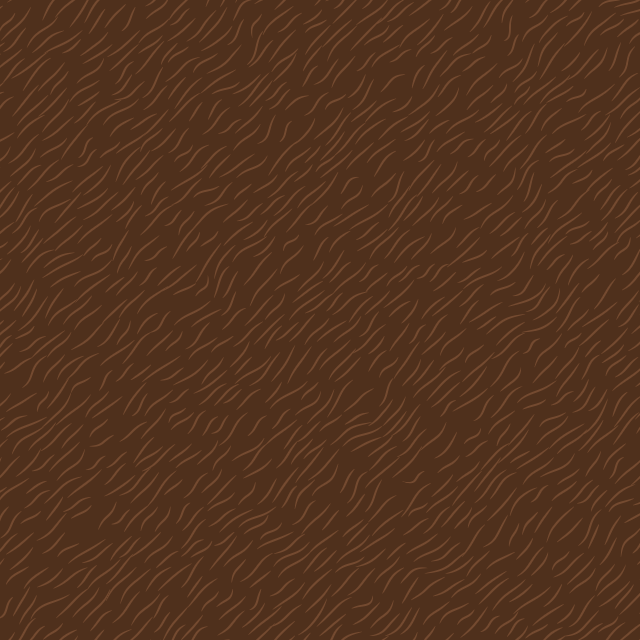
A Shadertoy shader for this pattern:

```glsl
// Fine tapered hair strokes flowing diagonally over dark brown fur.

// Colours
const vec3 FUR_COLOR    = vec3(0.310, 0.188, 0.108);
const vec3 STROKE_COLOR = vec3(0.455, 0.290, 0.187);

// Layout, in canvas heights
const float FLOW_ANGLE   = 0.77;    // main direction, radians
const float CELL_LENGTH  = 0.068;   // spacing along the flow
const float LANE_WIDTH   = 0.0165;  // spacing across the flow
const float SLIDE        = 0.010;   // random shift along the flow
const float DRIFT        = 0.0025;  // random shift across the flow

// Stroke shape
const float MIN_HALF_LENGTH = 0.018;
const float MAX_HALF_LENGTH = 0.037;
const float HALF_WIDTH      = 0.00165;
const float TILT = 0.0045;          // rise of the ends
const float BEND = 0.0040;          // depth of an arc
const float SWAY = 0.0022;          // depth of an S curve

// Shared waviness of neighbouring strokes
const float WAVE_SIZE   = 0.075;
const float WAVE_HEIGHT = 0.022;

const float PI = 3.14159265;

// Integer hash giving four values in 0..1
vec4 hash4(ivec2 cell, uint seed) {
    uvec4 v = uvec4(uvec2(cell), seed, 7u) * 1664525u + 1013904223u;
    v += v.yzxy * v.wxyz;
    v ^= v >> 16u;
    v += v.yzxy * v.wxyz;
    v ^= v >> 16u;
    return vec4(v >> 8u) / 16777216.0;
}

// Smooth value noise
float noise(vec2 p) {
    ivec2 i = ivec2(floor(p));
    vec2 f = fract(p);
    f = f * f * f * (f * (f * 6.0 - 15.0) + 10.0);
    float low  = mix(hash4(i, 3u).x, hash4(i + ivec2(1, 0), 3u).x, f.x);
    float high = mix(hash4(i + ivec2(0, 1), 3u).x, hash4(i + ivec2(1, 1), 3u).x, f.x);
    return mix(low, high, f.y);
}

// Rotate to flow coordinates and push the lanes into gentle waves
vec2 flowCoords(vec2 p) {
    float c = cos(FLOW_ANGLE), s = sin(FLOW_ANGLE);
    vec2 q = vec2(c * p.x + s * p.y, c * p.y - s * p.x);
    q.y += WAVE_HEIGHT * noise(q / WAVE_SIZE);
    return q;
}

// Coverage of one stroke; q is relative to its centre
float strokeCoverage(vec2 q, vec4 shape, float stretch, float pixel) {
    float halfLength = mix(MIN_HALF_LENGTH, MAX_HALF_LENGTH, shape.x);
    float t = q.x / halfLength;
    if (abs(t) >= 1.0) return 0.0;

    vec3 amount = (shape.yzw * 2.0 - 1.0) * vec3(TILT, BEND, SWAY);
    float curve = dot(amount, vec3(t, t * t - 0.33, sin(PI * t)));
    float slope = dot(amount, vec3(1.0, 2.0 * t, PI * cos(PI * t))) / halfLength;

    // Exact overlap of the pixel with the tapered width
    float d = (q.y - curve) / (stretch * sqrt(1.0 + slope * slope));
    float w = HALF_WIDTH * pow(1.0 - t * t, 0.6);
    float overlap = min(w, d + 0.5 * pixel) - max(-w, d - 0.5 * pixel);
    return clamp(overlap / pixel, 0.0, 1.0);
}

void mainImage(out vec4 fragColor, in vec2 fragCoord) {
    vec2 p = fragCoord / iResolution.y;
    float pixel = 1.0 / iResolution.y;
    vec2 q = flowCoords(p);

    // Local stretch across the lanes keeps the stroke width even
    const float STEP = 0.001;
    vec2 gradient = vec2(flowCoords(p + vec2(STEP, 0.0)).y,
                         flowCoords(p + vec2(0.0, STEP)).y) - q.y;
    float stretch = max(length(gradient) / STEP, 0.4);

    // Gather strokes from the surrounding lanes and cells
    float cover = 0.0;
    int lane = int(floor(q.y / LANE_WIDTH));
    for (int j = -1; j <= 1; j++) {
        int row = lane + j;
        float offset = hash4(ivec2(row, 0), 11u).x;
        int column = int(floor(q.x / CELL_LENGTH - offset));
        for (int i = -1; i <= 1; i++) {
            ivec2 cell = ivec2(column + i, row);
            vec4 place = hash4(cell, 23u);
            vec4 shape = hash4(cell, 41u);
            vec2 centre = (vec2(cell) + vec2(0.5 + offset, 0.5)) * vec2(CELL_LENGTH, LANE_WIDTH);
            centre += (place.xy * 2.0 - 1.0) * vec2(SLIDE, DRIFT);
            cover = max(cover, strokeCoverage(q - centre, shape, stretch, pixel));
        }
    }

    fragColor = vec4(mix(FUR_COLOR, STROKE_COLOR, cover), 1.0);
}
```
